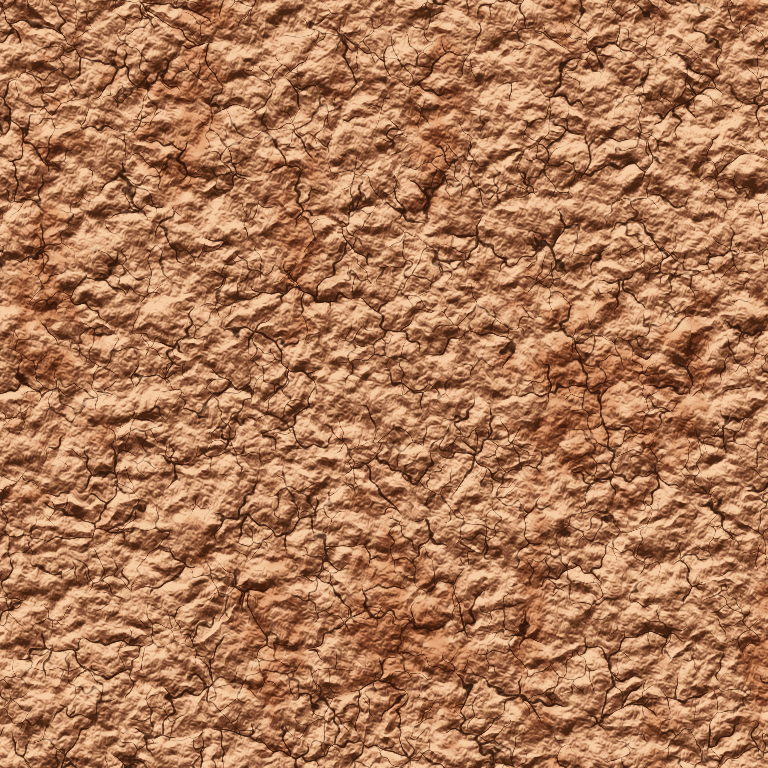
Reproduce this texture procedurally as a Shadertoy shader.

```glsl
// Sunlit wall of dry, crumbling clay: folded gradient noise builds the lumps,
// warped Voronoi borders split them with thin cracks, and a high sun shades the
// relief, casting short shadows before a six-step earth ramp colours it.

#define LUMP_SCALE 8.5     // largest lumps across the canvas
#define LUMP_HEIGHT 0.022
#define ROUGHNESS 0.55     // height kept from one octave to the next
#define CLOD_SCALE 18.0    // cracked clods across the canvas
#define CLOD_HEIGHT 0.006
#define CRACK_WIDTH 0.0019
#define SUN_DIR normalize(vec2(-0.25, 1.0))
#define SUN_SLOPE 0.5
#define CONTRAST 3.5
#define EXPOSURE 0.72
#define STAIN 0.7

vec2 hash2(vec2 p) {
    vec3 q = fract(p.xyx * vec3(0.1031, 0.1030, 0.0973));
    q += dot(q, q.yzx + 33.33);
    return fract((q.xx + q.yz) * q.zy);
}

vec2 gradientAt(vec2 cell) {
    float angle = 6.2832 * hash2(cell).x;
    return vec2(cos(angle), sin(angle));
}

float gradientNoise(vec2 p) {
    vec2 i = floor(p), f = p - i;
    vec2 u = f * f * f * (f * (f * 6.0 - 15.0) + 10.0);
    vec2 e = vec2(1.0, 0.0);
    float a = dot(gradientAt(i), f);
    float b = dot(gradientAt(i + e), f - e);
    float c = dot(gradientAt(i + e.yx), f - e.yx);
    float d = dot(gradientAt(i + 1.0), f - 1.0);
    return mix(mix(a, b, u.x), mix(c, d, u.x), u.y);
}

// Distance to the nearest Voronoi border, in cell units
float borderDistance(vec2 p) {
    vec2 cell = floor(p), f = p - cell, nearest = vec2(0.0), home = vec2(0.0);
    float best = 8.0;
    for (int y = -1; y <= 1; y++)
    for (int x = -1; x <= 1; x++) {
        vec2 g = vec2(x, y);
        vec2 r = g + hash2(cell + g) - f;
        if (dot(r, r) < best) { best = dot(r, r); nearest = r; home = g; }
    }
    float border = 8.0;
    for (int y = -2; y <= 2; y++)
    for (int x = -2; x <= 2; x++) {
        vec2 g = home + vec2(x, y);
        vec2 r = g + hash2(cell + g) - f;
        vec2 side = r - nearest;
        if (dot(side, side) > 1e-4)
            border = min(border, dot(0.5 * (r + nearest), normalize(side)));
    }
    return border;
}

// Bends the clod borders so that cracks run jagged
vec2 warp(vec2 p) {
    vec2 coarse = vec2(gradientNoise(p * 15.0), gradientNoise(p * 15.0 + 41.0));
    vec2 fine = vec2(gradientNoise(p * 60.0 + 7.0), gradientNoise(p * 60.0 + 83.0));
    return p + 0.026 * coarse + 0.012 * fine;
}

// Folded noise gives rounded crumbs with sharp creases
float relief(vec2 p, int octaves) {
    float h = 0.0, amp = LUMP_HEIGHT;
    vec2 q = p * LUMP_SCALE + 3.7;
    for (int i = 0; i < octaves; i++) {
        float n = gradientNoise(q);
        h += amp * sqrt(n * n + 0.002);
        q = mat2(1.68, 1.26, -1.26, 1.68) * q + 17.3;
        amp *= ROUGHNESS;
    }
    float clod = borderDistance(warp(p) * CLOD_SCALE);
    return h + CLOD_HEIGHT * smoothstep(0.0, 0.4, clod);
}

float castShadow(vec2 p, float h) {
    float blocked = 0.0;
    for (int i = 1; i <= 5; i++) {
        float d = 0.004 * float(i);
        blocked = max(blocked, relief(p + SUN_DIR * d, 4) - h - d * SUN_SLOPE);
    }
    return smoothstep(0.0, 0.004, blocked);
}

float crackMask(vec2 p, float scale, float width) {
    float d = borderDistance(warp(p) * scale) / scale;
    float open = smoothstep(-0.2, 0.45, gradientNoise(p * 17.0 + scale));
    float w = width * open;
    return (1.0 - smoothstep(0.3 * w, w + 0.0009, d)) * smoothstep(0.05, 0.5, open);
}

float span(float a, float b, float t) { return clamp((t - a) / (b - a), 0.0, 1.0); }

vec3 earthRamp(float t) {
    vec3 c = mix(vec3(0.28, 0.14, 0.07), vec3(0.45, 0.25, 0.15), span(0.04, 0.19, t));
    c = mix(c, vec3(0.59, 0.37, 0.25), span(0.19, 0.41, t));
    c = mix(c, vec3(0.75, 0.53, 0.37), span(0.41, 0.61, t));
    c = mix(c, vec3(0.88, 0.66, 0.50), span(0.61, 0.78, t));
    return mix(c, vec3(0.96, 0.80, 0.64), span(0.78, 0.94, t));
}

void mainImage(out vec4 fragColor, in vec2 fragCoord) {
    vec2 p = fragCoord / iResolution.y;

    // Slope towards the sun, height, shadow and cracks
    vec2 reach = SUN_DIR * 0.0011;
    float slope = (relief(p - reach, 5) - relief(p + reach, 5)) / (2.0 * length(reach));
    float h = relief(p, 4);
    float shadow = castShadow(p, h);
    float crack = max(crackMask(p, CLOD_SCALE, CRACK_WIDTH),
                      0.7 * crackMask(p + 5.0, CLOD_SCALE * 1.8, CRACK_WIDTH * 0.5));

    // Damp red soil in broken upright streaks
    float streak = gradientNoise(p * vec2(9.0, 3.0) + 9.0) + 0.5 * gradientNoise(p * 24.0);
    streak += 0.35 * gradientNoise(p * 55.0);
    float stain = STAIN * smoothstep(0.12, 0.55, streak);

    float light = CONTRAST * slope + EXPOSURE + 50.0 * (h - 0.0155);
    light -= 1.6 * shadow + 2.4 * crack + 0.4 * stain;
    vec3 color = earthRamp(1.0 / (1.0 + exp(-light)));
    color *= mix(vec3(1.0), vec3(0.90, 0.75, 0.64), stain);
    color *= 1.0 - 0.3 * crack;
    fragColor = vec4(color, 1.0);
}
```
